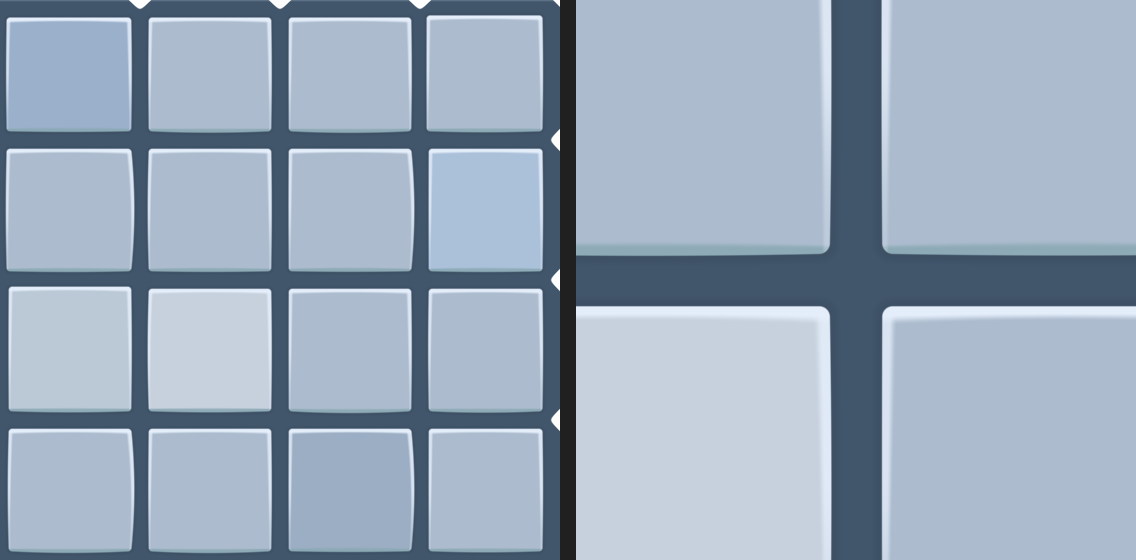
Left, the full canvas; right, a detail of the centre.
Reproduce this pattern procedurally as a WebGL 1 fragment shader.

```glsl
precision highp float;

uniform vec2 u_resolution;

float hash(vec2 p) {
  return fract(sin(dot(p, vec2(41.3, 289.1))) * 4375.85);
}

// Face colour: plain slate with a few tinted tiles, indexed row by row
vec3 faceColour(vec2 id) {
  float n = id.x + 4.0 * id.y;
  vec3 c = vec3(0.675, 0.737, 0.808);
  c = mix(c, vec3(0.605, 0.690, 0.795), 1.0 - step(0.5, abs(n)));
  c = mix(c, vec3(0.670, 0.755, 0.855), 1.0 - step(0.5, abs(n - 7.0)));
  c = mix(c, vec3(0.735, 0.788, 0.843), 1.0 - step(0.5, abs(n - 8.0)));
  c = mix(c, vec3(0.782, 0.820, 0.870), 1.0 - step(0.5, abs(n - 9.0)));
  c = mix(c, vec3(0.608, 0.682, 0.767), 1.0 - step(0.5, abs(n - 14.0)));
  return c;
}

// Soft band that starts at an edge and ends at the given width
float rim(float dist, float width) {
  return 1.0 - smoothstep(width * 0.45, width, dist);
}

// Pale chips where the joints meet the top and right borders
float chipMask(vec2 q, float aa) {
  vec2 joint = clamp(floor(q + 0.5), 1.0, 3.0);
  vec2 top = vec2(abs(q.x - joint.x), q.y);
  vec2 side = vec2(abs(q.y - joint.y), 4.0 - q.x);
  float d = min(length(vec2(top.x, 0.02)) + top.y,
                length(vec2(side.x, 0.02)) + side.y) - 0.083;
  float corner = (4.0 - q.x) + q.y - 0.05;
  return 1.0 - smoothstep(-aa, aa, min(d, corner));
}

void main() {
  vec2 uv = gl_FragCoord.xy / u_resolution;
  vec2 q = vec2(uv.x, 1.0 - uv.y) * 4.0;
  float aa = 4.0 / u_resolution.y;
  vec2 id = floor(q);
  vec2 f = fract(q);

  // Tile bounds: the top row and the right column are cut shorter
  vec2 lo = vec2(0.0625, 0.0625 + 0.0625 * (1.0 - step(0.5, id.y)));
  vec2 hi = vec2(0.9375 - 0.0625 * step(2.5, id.x), 0.9375);
  lo -= 0.015 * step(0.85, vec2(hash(id + 2.0), hash(id + 5.0)));
  vec2 t = clamp((f - lo) / (hi - lo), 0.0, 1.0);
  vec2 bow = 4.0 * t * (1.0 - t);

  // Slightly bowed edges, stronger on every other row
  float swell = mod(id.y, 2.0) * (1.0 - mod(id.x, 2.0));
  float left = f.x - lo.x + 0.008 * hash(id + 1.0) * bow.y;
  float right = hi.x - f.x + (0.004 + 0.018 * swell) * bow.y;
  float top = f.y - lo.y;
  float bottom = hi.y - f.y + (0.004 + 0.012 * hash(id + 3.0)) * bow.x;

  vec2 c = 0.025 - vec2(min(left, right), min(top, bottom));
  float d = length(max(c, 0.0)) + min(max(c.x, c.y), 0.0) - 0.025;

  // Face, teal lower lip, then bright bevels that taper downwards
  vec3 light = vec3(0.895, 0.930, 0.980);
  vec3 tile = faceColour(id);
  tile = mix(tile, vec3(0.540, 0.660, 0.705), 0.9 * rim(bottom, 0.024 + 0.014 * bow.x));
  float taper = 1.0 - smoothstep(0.45, 0.97, t.y);
  float sideWidth = mix(0.020, 0.042, 1.0 - t.y);
  tile = mix(tile, light, rim(left, sideWidth * 0.85) * mix(0.25, 0.8, taper));
  tile = mix(tile, light, rim(right, sideWidth) * mix(0.3, 0.85, taper));
  tile = mix(tile, light, rim(top, 0.046 - 0.012 * bow.x));

  // Joints darken next to each tile and catch light on the top border
  vec3 colour = vec3(0.255, 0.335, 0.420);
  colour *= 1.0 - 0.07 * (1.0 - smoothstep(0.0, 0.03, d));
  colour += 0.12 * (1.0 - smoothstep(0.0, 0.016, q.y));
  colour = mix(colour, tile, 1.0 - smoothstep(-aa, aa, d));
  colour = mix(colour, vec3(1.0), chipMask(q, aa));

  gl_FragColor = vec4(colour, 1.0);
}
```
